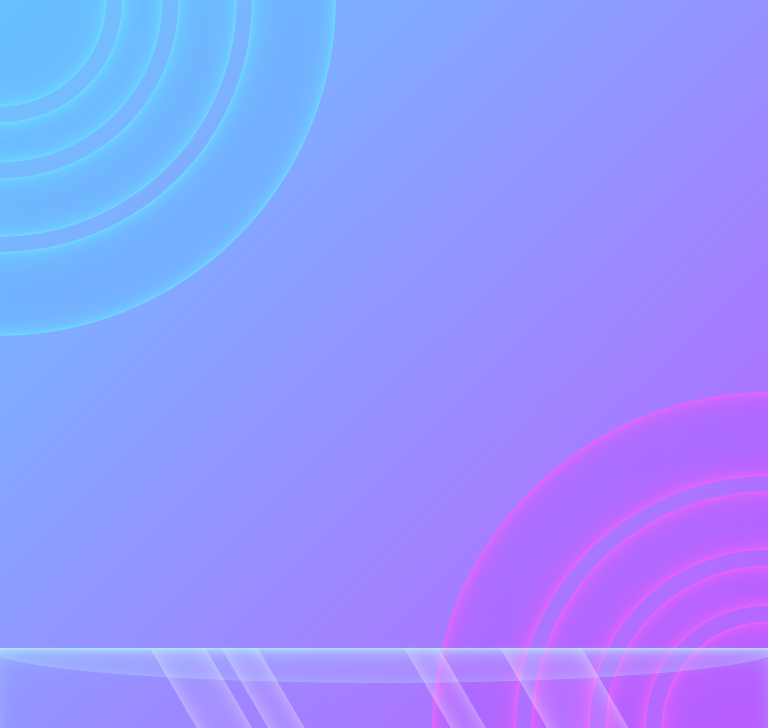
Reproduce this background procedurally as a Shadertoy shader.

```glsl
// Draws a blue-violet gradient with glowing corner rings above a striped glass shelf.

const vec3 SKY = vec3(0.42, 0.78, 1.0);
const vec3 VIOLET = vec3(0.74, 0.37, 1.0);
const vec3 CYAN_GLOW = vec3(0.42, 0.90, 1.0);
const vec3 PINK_GLOW = vec3(1.0, 0.38, 0.98);
const vec3 CYAN_FILL = vec3(0.36, 0.70, 1.0);
const vec3 PINK_FILL = vec3(0.68, 0.33, 1.0);
const vec3 ICE = vec3(0.72, 0.97, 1.0);

const float SHELF_TOP = 0.110;
const float STRIPE_SLANT = 0.585;

// Inner and outer radius of each ring, in canvas heights
const vec2 RINGS[4] = vec2[4](
    vec2(-1.0, 0.146), vec2(0.168, 0.223),
    vec2(0.245, 0.325), vec2(0.346, 0.461));

// Left and right side of each stripe where it meets the shelf top
const vec2 STRIPES[4] = vec2[4](
    vec2(0.206, 0.282), vec2(0.304, 0.354),
    vec2(0.555, 0.603), vec2(0.687, 0.799));

// Coverage of the inside of an edge; depth is positive inside
float inside(float depth, float pixel) {
    return smoothstep(-0.6 * pixel, 0.6 * pixel, depth);
}

// Light that is brightest at an edge and fades inward
float innerGlow(float depth, float width) {
    return exp(-max(depth, 0.0) / width);
}

// Depth inside the interval span, measured from its nearest end
float spanDepth(float value, vec2 span) {
    return min(value - span.x, span.y - value);
}

vec3 addRings(vec3 base, vec2 fromCorner, vec3 fill, vec3 glow, float pixel) {
    float radius = length(fromCorner);
    vec3 color = base;
    for (int i = 0; i < 4; i++) {
        float depth = spanDepth(radius, RINGS[i]);
        float light = 0.48 * innerGlow(depth, 0.014)
                    + 0.38 * innerGlow(depth, 0.0025);
        vec3 ring = mix(mix(base, fill, 0.35), glow, light);
        color = mix(color, ring, inside(depth, pixel));
    }
    return color;
}

float stripeLight(vec2 p, float pixel) {
    float along = p.x - STRIPE_SLANT * (SHELF_TOP - p.y);
    float light = 0.0;
    for (int i = 0; i < 4; i++) {
        float depth = spanDepth(along, STRIPES[i]);
        float band = 0.07 + 0.26 * innerGlow(depth, 0.011);
        light += band * inside(depth, pixel);
    }
    return light;
}

vec3 addShelf(vec3 base, vec2 p, float aspect, float pixel) {
    float depth = SHELF_TOP - p.y;
    float side = min(p.x, aspect - p.x);

    // Faint glass light from the sides, then the slanted stripes
    vec3 color = mix(base, ICE, 0.15 * innerGlow(side, 0.010));
    color = mix(color, vec3(1.0), stripeLight(p, pixel));

    // Shallow curved reflection hanging from the top
    vec2 radii = vec2(0.517 * aspect, 0.048);
    vec2 q = vec2(p.x - 0.5 * aspect, depth) / radii;
    float slope = max(length(q / radii), 0.001);
    float lens = (1.0 - dot(q, q)) / (2.0 * slope);
    float lensLight = 0.10 + 0.17 * innerGlow(lens, 0.009);
    color = mix(color, ICE, lensLight * inside(lens, pixel));

    // Bright top edge
    float rim = 0.55 * innerGlow(depth, 0.012)
              + 0.30 * innerGlow(depth, 0.003);
    color = mix(color, ICE, rim);
    return mix(base, color, inside(depth, pixel));
}

void mainImage(out vec4 fragColor, in vec2 fragCoord) {
    float pixel = 1.0 / iResolution.y;
    float aspect = iResolution.x * pixel;
    vec2 uv = fragCoord / iResolution.xy;
    vec2 p = fragCoord * pixel;

    // Diagonal gradient from upper left to lower right
    vec3 color = mix(SKY, VIOLET, 0.51 * uv.x + 0.49 * (1.0 - uv.y));

    // Ring sets in two opposite corners
    color = addRings(color, p - vec2(0.0, 1.0), CYAN_FILL, CYAN_GLOW, pixel);
    color = addRings(color, p - vec2(aspect, 0.0), PINK_FILL, PINK_GLOW, pixel);

    color = addShelf(color, p, aspect, pixel);
    fragColor = vec4(color, 1.0);
}
```
